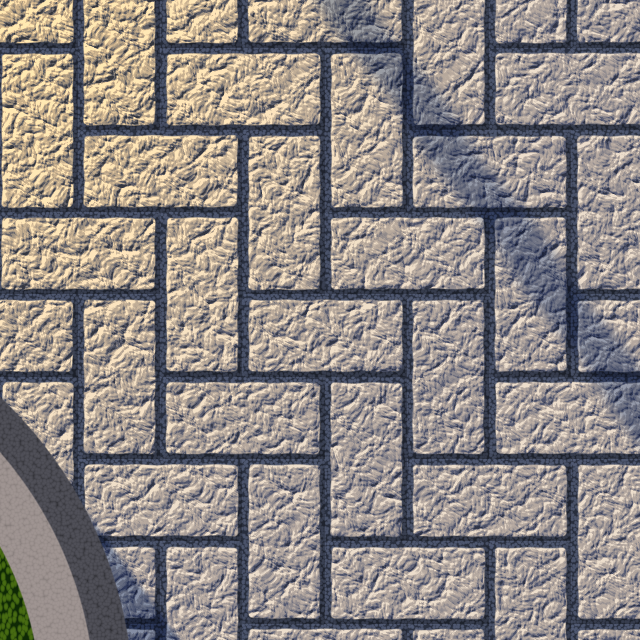
Write a Shadertoy shader that draws this texture.

```glsl
// Herringbone paving of rough 2:1 stones with dark joints, in low warm light.
// A diagonal index picks each stone; cellular relief is lit from the upper left.
// A soft shadow stripe and a curved kerb with grass lie over the paving.

const vec2 TO_LIGHT = vec2(-0.6, -0.8); // y points down in scene space

vec2 hash2(vec2 p) {
    return fract(sin(vec2(dot(p, vec2(127.1, 311.7)), dot(p, vec2(269.5, 183.3)))) * 43758.5);
}

// Squared distance to the nearest scattered point
float cellular(vec2 p) {
    vec2 cell = floor(p), f = p - cell;
    float nearest = 2.0;
    for (int y = -1; y <= 1; y++)
    for (int x = -1; x <= 1; x++) {
        vec2 o = vec2(x, y);
        vec2 r = o + hash2(cell + o) - f;
        nearest = min(nearest, dot(r, r));
    }
    return nearest;
}

// Split stone relief: three warped layers of domes
float relief(vec2 p) {
    p += 0.004 * sin(p.yx * vec2(91.0, 77.0) + 2.0 * sin(p * 53.0));
    p *= 46.0;
    float height = 0.0, amp = 1.0;
    for (int i = 0; i < 3; i++) {
        height -= amp * cellular(p);
        p = mat2(1.68, 1.26, -1.26, 1.68) * p + 7.3;
        amp *= 0.52;
    }
    return height;
}

float roundBox(vec2 p, vec2 halfSize, float r) {
    vec2 q = abs(p) - halfSize + r;
    return length(max(q, 0.0)) + min(max(q.x, q.y), 0.0) - r;
}

// Slate shadow through grey and tan to cream highlight
vec3 stoneRamp(float v) {
    vec3 c = mix(vec3(0.19, 0.21, 0.28), vec3(0.34, 0.36, 0.45), smoothstep(0.0, 0.25, v));
    c = mix(c, vec3(0.57, 0.55, 0.56), smoothstep(0.25, 0.46, v));
    c = mix(c, vec3(0.72, 0.67, 0.63), smoothstep(0.46, 0.66, v));
    return mix(c, vec3(0.95, 0.89, 0.81), smoothstep(0.68, 0.98, v));
}

void mainImage(out vec4 fragColor, in vec2 fragCoord) {
    float px = 1.0 / iResolution.y;
    vec2 p = fragCoord * px;
    p.y = 1.0 - p.y;
    float grain = cellular(p * 190.0);
    float warmth = 1.0 - smoothstep(0.05, 0.9, length(p * vec2(1.0, 0.9)));

    // Herringbone: the diagonal index selects a half of a lying or standing stone
    vec2 g = (p + vec2(0.007, 0.054)) * 7.78;
    vec2 cell = floor(g), f = g - cell;
    float k = mod(cell.x + cell.y, 4.0);
    bool lying = k < 0.5 || k > 2.5;
    vec2 centre = lying ? vec2(k > 2.5 ? 1.0 : 0.0, 0.5)
                        : vec2(0.5, k < 1.5 ? 1.0 : 0.0);
    vec2 q = f - centre;
    vec2 stone = hash2(cell + centre + 3.7);
    vec2 halfSize = (lying ? vec2(1.0, 0.5) : vec2(0.5, 1.0)) - 0.068;
    q -= vec2(0.01, 0.005) + 0.012 * (stone - 0.5);
    q += 0.006 * sin(g.yx * 13.0 + 2.0 * sin(g * 7.0));
    float d = roundBox(q, halfSize, 0.05);
    float facing = (roundBox(q + TO_LIGHT * 0.03, halfSize, 0.05) - d) / 0.03;

    // Stone face: relief light, tone of each stone, bright rim
    float slope = relief(p) - relief(p + TO_LIGHT * 0.0038);
    float tone = 0.57 + 0.06 * (stone.x - 0.5) + 0.09 * warmth;
    tone += slope * mix(1.35, 1.9, warmth) + 0.12 * (0.25 - grain);
    float rim = smoothstep(-0.055, -0.015, d);
    tone += rim * (0.3 * max(facing, 0.0) + 0.12 * min(facing, 0.0));
    vec3 face = stoneRamp(tone);
    face *= mix(vec3(0.98, 0.98, 0.99), vec3(1.1, 1.03, 0.86), warmth);

    // Sandy joint, darkest beneath and right of a stone
    vec3 joint = mix(vec3(0.26, 0.29, 0.37), vec3(0.14, 0.16, 0.21), smoothstep(0.0, 0.5, grain));
    joint *= 1.0 + 0.22 * facing;
    float edge = 7.78 * px;
    vec3 color = mix(face, joint, smoothstep(-edge, edge, d));

    // Shadow stripe, and the shadow thrown by the kerb
    vec2 across = vec2(0.807, -0.59);
    float stripe = abs(dot(p - vec2(0.534, 0.0), across) + 0.004 * sin(p.y * 31.0));
    float shade = 0.85 * (1.0 - smoothstep(0.018, 0.05, stripe));
    float kerbShade = dot(p - vec2(0.13, 0.794), across);
    shade = max(shade, 1.0 - smoothstep(-0.005, 0.007, kerbShade));
    color *= mix(vec3(1.0), vec3(0.56, 0.64, 0.8), shade);

    // Kerb as concentric rings around a point outside the canvas
    float radius = length(p - vec2(-0.456, 1.104));
    vec3 kerbSide = vec3(0.29, 0.29, 0.32) * (1.08 - 0.4 * grain);
    vec3 kerbTop = vec3(0.6, 0.56, 0.55) * (1.04 - 0.15 * grain);
    vec3 grass = mix(vec3(0.28, 0.42, 0.07), vec3(0.06, 0.16, 0.02),
                     smoothstep(0.0, 0.5, cellular(p * vec2(150.0, 90.0))));
    color = mix(kerbSide, color, smoothstep(-px, px, radius - 0.665));
    color = mix(kerbTop, color, smoothstep(-px, px, radius - 0.605));
    color = mix(grass, color, smoothstep(-px, px, radius - 0.52));

    fragColor = vec4(clamp(color, 0.0, 1.0), 1.0);
}
```
